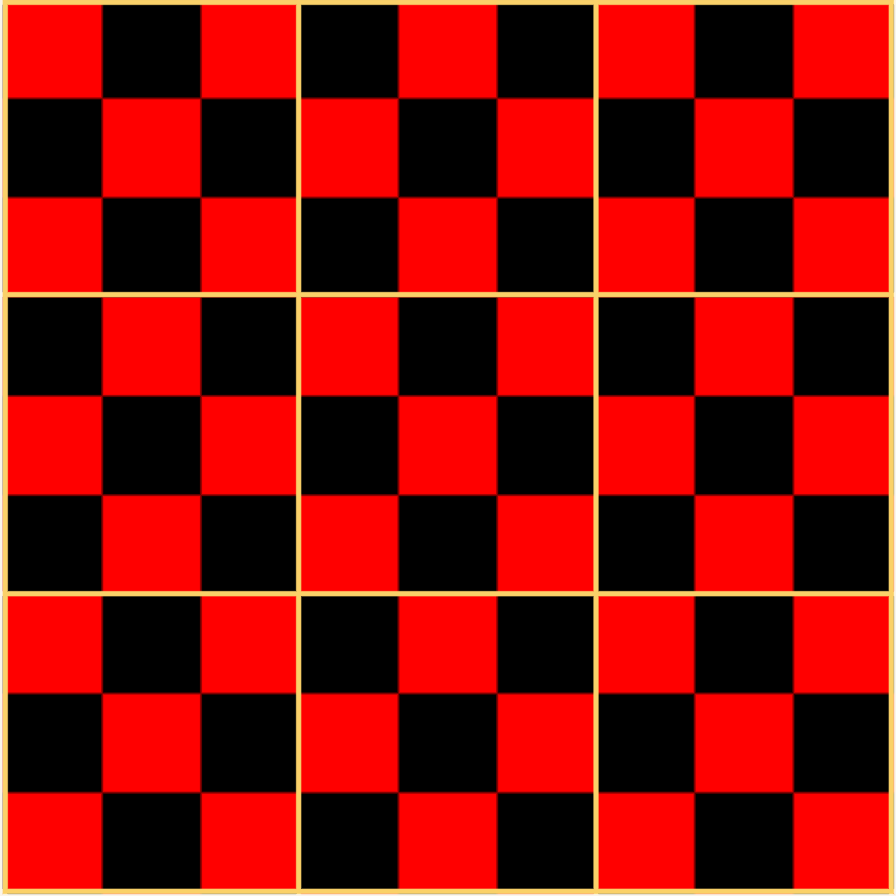
Write a three.js fragment shader that draws this pattern.

```glsl
// Red and black checkerboard of nine by nine squares, ruled by gold lines
// into three by three panels, with a thin cream margin around the board.
// Squares come from cell parity; seams and rules are soft-edged distance strips.

varying vec2 vUv;

const vec3 RED   = vec3(1.0, 0.0, 0.0);
const vec3 BLACK = vec3(0.0);
const vec3 SEAM  = vec3(0.5, 0.0, 0.0);
const vec3 GOLD  = vec3(0.98, 0.82, 0.41);
const vec3 CREAM = vec3(0.98, 0.96, 0.92);

const vec2 BOARD_ORIGIN = vec2(0.0039, 0.0046);
const vec2 SQUARE_SIZE  = vec2(0.1102, 0.1107);

// Slightly uneven centres of the gold rules
const vec4 RULES_X = vec4(0.0059, 0.3333, 0.6652, 0.9948);
const vec4 RULES_Y = vec4(0.0052, 0.3374, 0.6712, 0.9974);

const float RULE_HALF = 0.0029;
const float SEAM_HALF = 0.001;
const float SOFTNESS  = 0.001;

// Coverage of a shape from its signed distance, negative inside
float coverage(float dist) {
  return 1.0 - smoothstep(-SOFTNESS, SOFTNESS, dist);
}

// Distance from a coordinate to the nearest of four rules
float nearestRule(float coord, vec4 rules) {
  vec4 d = abs(vec4(coord) - rules);
  return min(min(d.x, d.y), min(d.z, d.w));
}

// Alternating squares with darkened seams between them
vec3 checkerboard(vec2 p) {
  vec2 grid = (p - BOARD_ORIGIN) / SQUARE_SIZE;
  vec2 cell = floor(grid);
  float parity = mod(cell.x + cell.y, 2.0);
  vec2 toEdge = (0.5 - abs(fract(grid) - 0.5)) * SQUARE_SIZE;
  float seam = coverage(min(toEdge.x, toEdge.y) - SEAM_HALF);
  return mix(mix(RED, BLACK, parity), SEAM, seam);
}

// Signed distance to the rectangle bounded by the outermost rules
float boardDistance(vec2 p) {
  vec2 low = vec2(RULES_X.x, RULES_Y.x) - RULE_HALF;
  vec2 high = vec2(RULES_X.w, RULES_Y.w) + RULE_HALF;
  vec2 d = max(low - p, p - high);
  return max(d.x, d.y);
}

void main() {
  float rule = min(nearestRule(vUv.x, RULES_X), nearestRule(vUv.y, RULES_Y));
  vec3 color = mix(checkerboard(vUv), GOLD, coverage(rule - RULE_HALF));
  color = mix(CREAM, color, coverage(boardDistance(vUv)));
  gl_FragColor = vec4(color, 1.0);
}
```
